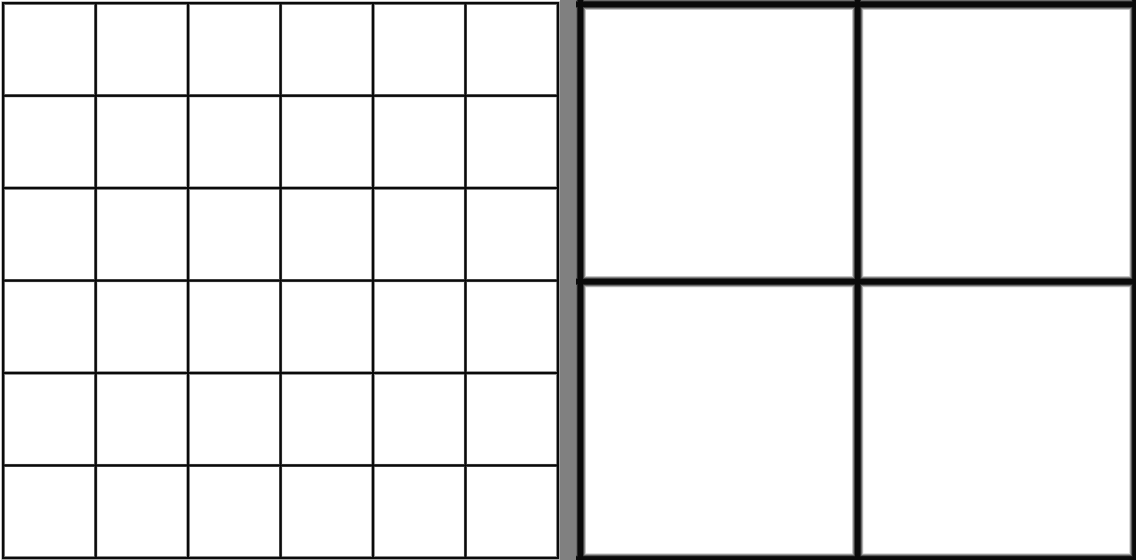
Left: the whole. Right: its middle third, enlarged.
Reproduce this pattern procedurally as a WebGL 2 fragment shader.

```glsl
#version 300 es
precision highp float;
// Draws a six by six grid of thin black lines, closed by a frame, on white.

uniform vec2 u_resolution;
out vec4 fragColor;

const vec3 PAPER = vec3(1.0);
const vec3 INK = vec3(0.04);
const float CELLS = 6.0;
const float CELL_SIZE = 0.1651;
const float LINE_WIDTH = 0.0050;
const float EDGE_SOFTNESS = 0.0022;
const vec2 GRID_CENTER = vec2(0.5010, 0.4990);

// Coverage of a shape from its signed distance, with a linear soft edge.
float coverage(float dist, float softness) {
    return clamp(0.5 - dist / softness, 0.0, 1.0);
}

// Distance on each axis to the nearest of the cells + 1 grid lines.
vec2 lineDistance(vec2 p, float cellSize, float cells) {
    vec2 index = clamp(floor(p / cellSize + 0.5), 0.0, cells);
    return abs(p - index * cellSize);
}

// Signed distance to an axis-aligned square centered at the origin.
float squareDistance(vec2 p, float halfSize) {
    vec2 q = abs(p) - halfSize;
    return length(max(q, 0.0)) + min(max(q.x, q.y), 0.0);
}

void main() {
    float canvas = min(u_resolution.x, u_resolution.y);
    vec2 uv = gl_FragCoord.xy / u_resolution;
    vec2 p = uv - GRID_CENTER;
    float softness = max(EDGE_SOFTNESS, 1.0 / canvas);
    float halfGrid = 0.5 * CELLS * CELL_SIZE;
    float halfLine = 0.5 * LINE_WIDTH;

    // Lines of both directions, trimmed to the outer frame.
    vec2 toLine = lineDistance(p + halfGrid, CELL_SIZE, CELLS);
    float gridDist = min(toLine.x, toLine.y) - halfLine;
    float frameDist = squareDistance(p, halfGrid + halfLine);
    float ink = coverage(max(gridDist, frameDist), softness);

    fragColor = vec4(mix(PAPER, INK, ink), 1.0);
}
```
